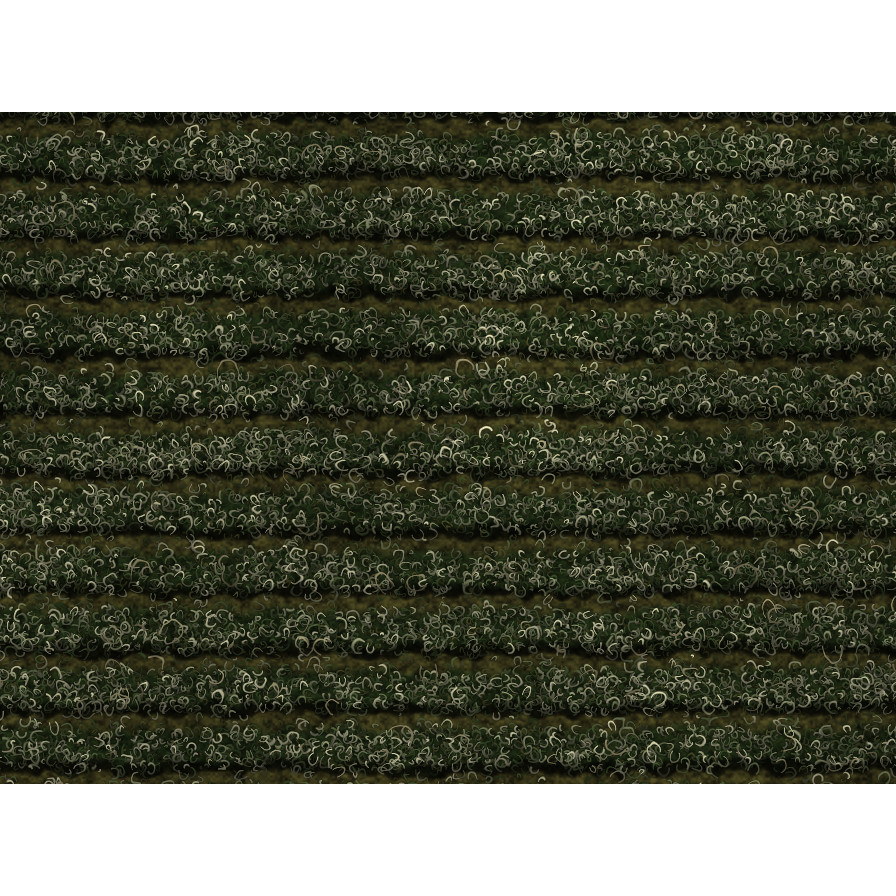
Reproduce this texture procedurally as a Shadertoy shader.

```glsl
// Ribbed loop-pile carpet: eleven horizontal dark green ribs between white margins.
// Curled fibres are warped arcs jittered on grids, stacked from deep green to pale
// straw and thinned out in the olive grooves; noise varies the wear along each rib.

float hash(vec2 p) {
    return fract(sin(dot(p, vec2(127.1, 311.7))) * 43758.55);
}

float noise(vec2 p) {
    vec2 i = floor(p), f = fract(p);
    f = f * f * (3.0 - 2.0 * f);
    return mix(mix(hash(i), hash(i + vec2(1, 0)), f.x),
               mix(hash(i + vec2(0, 1)), hash(i + vec2(1, 1)), f.x), f.y);
}

// Signed position inside a rib period: 0 on the crest, +-0.5 in the groove
float ribPhase(vec2 p) {
    float wobble = 0.006 * (noise(p * vec2(9.0, 5.0)) - 0.5)
                 + 0.012 * (noise(p * vec2(75.0, 60.0)) - 0.5);
    return fract((p.y + wobble - 0.167) / 0.0661 + 0.5) - 0.5;
}

float pileHeight(vec2 p) {
    return smoothstep(0.45, 0.23, abs(ribPhase(p) + 0.04));
}

// Distance to an arc of the given radius, open around -y
float arcDistance(vec2 p, float radius, float halfAngle) {
    vec2 tip = vec2(sin(halfAngle), cos(halfAngle));
    p.x = abs(p.x);
    return tip.y * p.x > tip.x * p.y ? length(p - tip * radius)
                                     : abs(length(p) - radius);
}

// Draws one layer of curled fibres over the colour below
vec3 addFibres(vec3 below, vec2 p, float cell, float seed, float density, vec3 tint, float px) {
    // Bend the plane so that no curl is a perfect arc
    vec2 w = p * 125.0 + seed * 5.3;
    p += 0.0036 * (vec2(noise(w), noise(w + 31.7)) - 0.5);
    vec2 home = floor(p / cell);
    for (int j = -1; j <= 1; j++)
    for (int i = -1; i <= 1; i++) {
        vec2 id = home + vec2(i, j);
        vec2 key = id + seed * 17.3;
        vec2 center = (id + vec2(hash(key), hash(key + 3.7))) * cell;
        float wear = 0.6 + 0.8 * noise(center * vec2(16.0, 22.0) + 5.0);
        float chance = density * wear * mix(0.14, 1.0, pileHeight(center));
        if (hash(key + 8.1) > chance) continue;

        // Random turn, squash, size and opening
        float turn = 6.2832 * hash(key + 11.9);
        float c = cos(turn), s = sin(turn);
        vec2 q = mat2(c, -s, s, c) * (p - center);
        q.x *= 1.0 + 0.8 * hash(key + 14.3);
        float radius = cell * mix(0.24, 0.62, hash(key + 19.7));
        float d = arcDistance(q, radius, mix(0.6, 2.4, hash(key + 23.1)));

        // Dark contact shadow, then the lit strand
        below *= 1.0 - 0.2 * smoothstep(0.0035, 0.0, d);
        float cover = clamp((0.001 - d) / px + 0.5, 0.0, 1.0);
        float light = 0.6 + 0.6 * hash(key + 29.3) + 0.2 * clamp((p.y - center.y) / radius, -1.0, 1.0);
        below = mix(below, tint * light, cover * 0.95);
    }
    return below;
}

void mainImage(out vec4 fragColor, in vec2 fragCoord) {
    vec2 uv = fragCoord / iResolution.xy;
    float px = 1.0 / iResolution.y;

    // Backing: green pile with dark wells, olive upper groove, shadow under each rib
    float phase = ribPhase(uv);
    float grain = 0.55 * noise(uv * vec2(140.0, 170.0)) + 0.45 * noise(uv * 360.0);
    vec3 olive = vec3(0.205, 0.195, 0.09);
    vec3 green = vec3(0.095, 0.135, 0.06);
    vec3 color = mix(olive, green, pileHeight(uv)) * (0.3 + 1.3 * grain);
    float shadow = smoothstep(-0.18, -0.36, phase) * smoothstep(-0.52, -0.42, phase);
    color *= 1.0 - 0.6 * shadow;

    // Short fuzz lying in the grooves
    color = addFibres(color, uv, 0.009, 9.0, 0.65, vec3(0.23, 0.23, 0.12), px);

    // Loops from the deep pile up to the bleached tips
    for (int k = 0; k < 5; k++) {
        float level = float(k) / 4.0;
        vec3 tint = mix(vec3(0.16, 0.215, 0.105), vec3(0.61, 0.60, 0.49), pow(level, 1.4));
        color = addFibres(color, uv, 0.0135 - 0.001 * level, float(k) + 1.0,
                          mix(0.95, 0.62, level), tint, px);
    }

    // Sparse long strays
    color = addFibres(color, uv, 0.024, 7.0, 0.22, vec3(0.50, 0.47, 0.35), px);

    // Uneven light, shaded rib undersides, then the white margins
    color *= 1.0 - 0.3 * shadow;
    color *= 0.9 + 0.24 * noise(uv * 5.0 + 2.0);
    color *= 1.1 - 0.5 * dot(uv - 0.5, uv - 0.5);
    float margin = clamp((abs(uv.y - 0.5) - 0.375) / px + 0.5, 0.0, 1.0);
    fragColor = vec4(mix(color, vec3(1.0), margin), 1.0);
}
```
